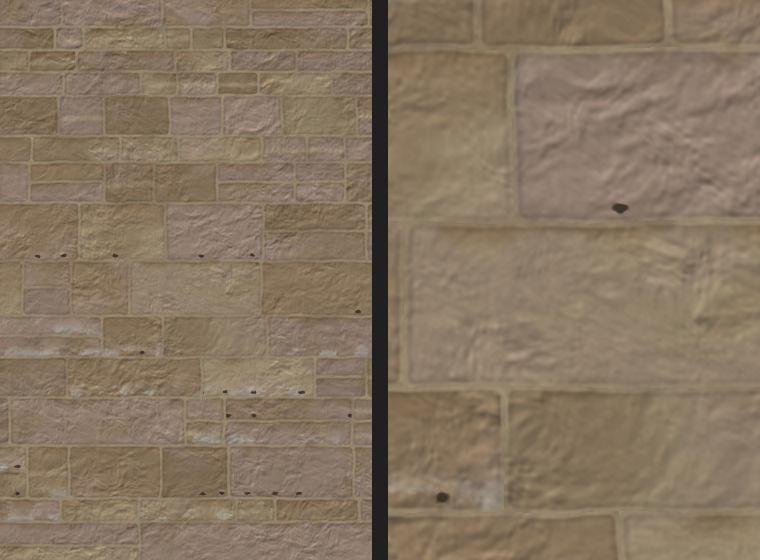
Left, the full canvas; right, a detail of the centre.
A WebGL 2 fragment shader for this texture:

```glsl
#version 300 es
precision highp float;

uniform vec2 u_resolution;
out vec4 fragColor;

float hash(vec2 p) {
    return fract(sin(dot(p, vec2(127.1, 311.7))) * 43758.5);
}

float noise(vec2 p) {
    vec2 cell = floor(p), f = fract(p);
    f = f * f * (3.0 - 2.0 * f);
    return mix(mix(hash(cell), hash(cell + vec2(1, 0)), f.x),
               mix(hash(cell + vec2(0, 1)), hash(cell + vec2(1, 1)), f.x), f.y);
}

float fbm(vec2 p) {
    float sum = 0.0, gain = 0.5;
    for (int i = 0; i < 4; i++) {
        sum += gain * noise(p);
        p = mat2(0.8, 0.6, -0.6, 0.8) * p * 2.1;
        gain *= 0.5;
    }
    return sum / 0.9375;
}

// Height of the chiselled stone face
float relief(vec2 p) {
    p += 0.014 * vec2(noise(p * 35.0), noise(p * 35.0 + 9.0));
    return 0.5 * noise(p * vec2(50, 85)) + 0.3 * noise(p * vec2(110, 150)) + 0.2 * noise(p * 250.0);
}

float roundedBox(vec2 p, vec2 halfSize, float radius) {
    vec2 d = abs(p) - halfSize + radius;
    return length(max(d, 0.0)) + min(max(d.x, d.y), 0.0) - radius;
}

void main() {
    float pixel = 1.0 / u_resolution.y;
    vec2 p = gl_FragCoord.xy * pixel;
    p.y = 1.0 - p.y;
    vec2 q = p + 0.005 * (vec2(fbm(p * 28.0), fbm(p * 28.0 + 40.0)) - 0.5);

    // Courses of uneven height, measured down from the top
    const float courses[16] = float[](-0.01, 0.048, 0.089, 0.128, 0.171, 0.243, 0.29, 0.362,
                                      0.466, 0.564, 0.638, 0.71, 0.796, 0.89, 0.932, 1.02);
    int row = 0;
    for (int i = 1; i < 15; i++) if (q.y > courses[i]) row = i;
    float top = courses[row], bottom = courses[row + 1];
    float tall = smoothstep(0.05, 0.075, bottom - top) * step(0.35, top);

    // Blocks of random length along the course
    float left = -0.15 * hash(vec2(row, 7)), width = 0.1;
    vec2 id = vec2(row, 0);
    for (int i = 0; i < 60; i++) {
        id.x = float(row) * 3.0 + 17.0;
        id.y = float(i) + 1.0;
        float pick = hash(id);
        width = pick < 0.27 ? mix(0.036, 0.09, hash(id + 0.3))
                            : mix(0.09, mix(0.27, 0.46, tall), pick * hash(id + 0.6));
        if (q.x < left + width) break;
        left += width;
    }

    // Some blocks are stacked in pairs
    if (hash(id + 2.7) < 0.22 && bottom - top > 0.055) {
        float split = mix(top, bottom, 0.48);
        if (q.y < split) bottom = split;
        else { top = split; id += 31.0; }
    }
    vec2 size = vec2(width, bottom - top);
    vec2 local = q - vec2(left, top);
    float edge = roundedBox(local - 0.5 * size, 0.5 * size - 0.0022, 0.005);

    // Stone hue: mauve, ochre or pale tan
    float kind = hash(id + 4.1);
    vec3 mauve = vec3(0.54, 0.468, 0.415);
    vec3 ochre = vec3(0.505, 0.43, 0.335);
    vec3 tan_ = vec3(0.565, 0.505, 0.405);
    vec3 stone = kind < 0.5 ? mauve : kind < 0.8 ? ochre : tan_;
    float stain = fbm(p * vec2(9, 16) + id * 3.0);
    stone = mix(stone, ochre, 0.75 * smoothstep(0.48, 0.72, stain));
    stone = mix(stone, mauve * 1.04, 0.6 * smoothstep(0.5, 0.28, stain));
    stone *= 0.96 + 0.09 * hash(id + 8.2);

    // Rust near the top edge and pale bands on small stones
    float rust = smoothstep(0.022, 0.0, local.y) * smoothstep(0.4, 0.65, fbm(p * 22.0 + 5.0));
    stone = mix(stone, vec3(0.47, 0.37, 0.26), 0.55 * rust);
    float band = smoothstep(0.008, 0.001, abs(local.y - size.y * 0.55 + 0.012 * (stain - 0.5)));
    stone = mix(stone, vec3(0.62, 0.56, 0.46), 0.6 * band * step(width, 0.09) * step(0.4, hash(id + 5.5)));

    // Salt bloom along the foot of some lower stones
    float salt = smoothstep(0.03, 0.004, size.y - local.y) * smoothstep(0.42, 0.6, fbm(p * vec2(45, 60)));
    stone = mix(stone, vec3(0.64, 0.62, 0.58), 0.7 * salt * step(0.55, top) * step(0.68, hash(id + 6.4)));

    // Directional tooling lit from above
    float turn = 1.3 * (hash(id + 9.9) - 0.5);
    mat2 spin = mat2(cos(turn), sin(turn), -sin(turn), cos(turn));
    float slope = relief(spin * p) - relief(spin * (p - vec2(0.0014, 0.0025)));
    float roughness = mix(0.4, 0.95, smoothstep(0.3, 0.65, fbm(p * 14.0 + 70.0)));
    stone *= 1.0 + roughness * slope + 0.09 * (fbm(p * 75.0) - 0.5);

    // Dark pits in a line near the foot
    float slot = floor(p.x / 0.047);
    vec2 pit = vec2(p.x - (slot + 0.3 + 0.4 * hash(vec2(slot, row))) * 0.047, size.y - local.y - 0.009);
    float hole = smoothstep(0.0015, -0.001, length(pit * vec2(0.65, 1.1)) - 0.0028 + 0.003 * (noise(p * 300.0) - 0.5));
    hole *= step(0.35, top) * step(0.72, hash(id + 3.3)) * step(0.4, hash(vec2(slot, row + 50)));
    stone = mix(stone, vec3(0.2, 0.16, 0.13), 0.85 * hole);

    // Worn mortar joints with a thin shadow beside them
    stone *= 1.0 - 0.09 * smoothstep(-0.005, -0.001, edge);
    vec3 mortar = vec3(0.575, 0.515, 0.415) * (0.96 + 0.1 * fbm(p * 90.0) + 0.3 * slope);
    float joint = smoothstep(-0.0012 - pixel * 0.5, 0.0008 + pixel * 0.5, edge);
    joint *= mix(0.55, 1.0, smoothstep(0.3, 0.55, fbm(p * 18.0 + 20.0)));
    vec3 color = mix(stone, mortar, joint);
    color *= 1.0 + 0.04 * (noise(p * 420.0) - 0.5);
    fragColor = vec4(color, 1.0);
}
```
